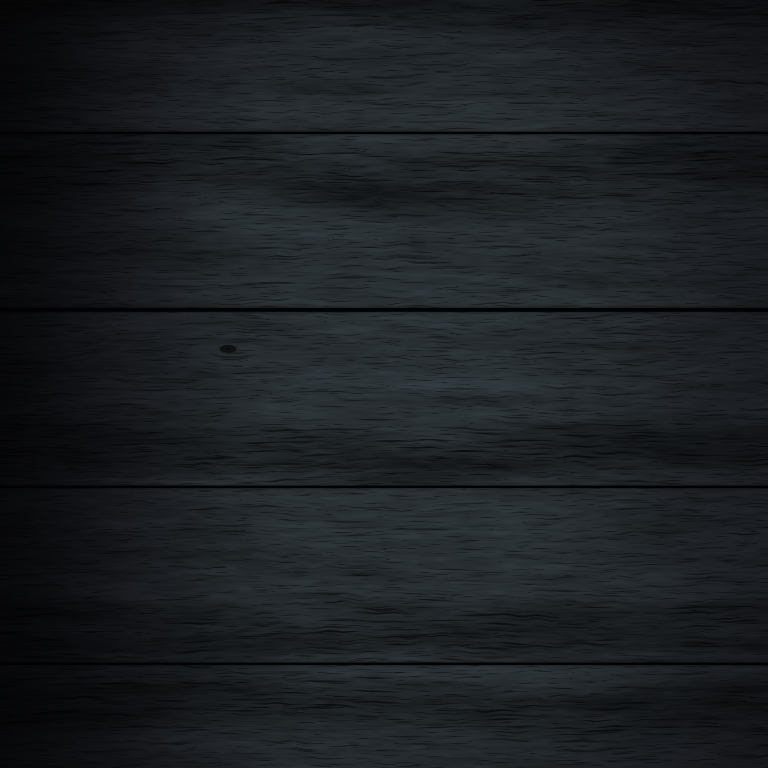
A Shadertoy shader for this texture:

```glsl
// Dark stained planks laid horizontally: four seams cut the canvas into five boards.
// Stretched noise gives the fibres, stretched cellular noise the short ragged pores,
// and each board has one darker band. Light falls off mostly towards the left.

const float PLANK_HEIGHT = 0.2304;
const float FIRST_SEAM = 0.1357;
const vec3 LIT_WOOD = vec3(0.168, 0.195, 0.212);
const vec3 SHADED_WOOD = vec3(0.172, 0.184, 0.218);
const vec3 GAP = vec3(0.006, 0.009, 0.012);
const vec2 KNOT_CENTRE = vec2(0.297, 0.5456);

// Height of the dark band within each board, bottom board first
const float BAND_HEIGHT[5] = float[5](0.79, 0.23, 0.20, 0.82, 0.77);

float hash(vec2 p) {
    vec3 q = fract(vec3(p.xyx) * 0.1031);
    q += dot(q, q.yzx + 33.33);
    return fract((q.x + q.y) * q.z);
}

float valueNoise(vec2 p) {
    vec2 cell = floor(p);
    vec2 f = fract(p);
    f = f * f * (3.0 - 2.0 * f);
    float low = mix(hash(cell), hash(cell + vec2(1, 0)), f.x);
    float high = mix(hash(cell + vec2(0, 1)), hash(cell + vec2(1, 1)), f.x);
    return mix(low, high, f.y);
}

// Fibres from coarse stripes down to fine hairs, centred on zero
float fibres(vec2 p, float seed) {
    float sum = 0.0;
    vec2 scale = vec2(3.5, 46.0);
    for (int i = 0; i < 4; i++) {
        sum += 0.32 * (valueNoise(p * scale + seed * 17.3) - 0.5);
        scale *= vec2(2.5, 2.1);
    }
    return sum;
}

// Cellular noise: one tapered dash per cell, kept with the given density
float pores(vec2 p, vec2 scale, float density, float seed) {
    vec2 q = p * scale + seed * 31.7;
    vec2 base = floor(q);
    float dark = 0.0;
    for (int y = -1; y <= 1; y++) {
        for (int x = -1; x <= 1; x++) {
            vec2 cell = base + vec2(x, y);
            vec2 centre = cell + vec2(hash(cell + 3.1), hash(cell + 8.7));
            float size = mix(0.35, 0.95, hash(cell + 5.9));
            float d = length((q - centre) / vec2(size, 0.38 * size));
            float strength = smoothstep(1.0 - density, 1.0, hash(cell + 12.4));
            dark = max(dark, strength * smoothstep(1.0, 0.2, d));
        }
    }
    return dark;
}

// Bend of the grain: layered sines plus a fine ragged jitter
float grainBend(vec2 p, float seed) {
    return 0.0022 * sin(p.x * 8.0 + seed * 2.4 + p.y * 14.0)
         + 0.0009 * sin(p.x * 23.0 + seed * 5.1 - p.y * 40.0)
         + 0.0030 * (valueNoise(p * vec2(48.0, 90.0) + seed * 3.7) - 0.5);
}

float darkBand(float height, float centre, float wobble) {
    float d = abs(height + wobble - centre);
    return 1.0 - smoothstep(0.06, 0.24, d);
}

float lighting(vec2 uv) {
    float left = mix(0.15, 1.0, smoothstep(-0.06, 0.42, uv.x));
    float right = mix(1.0, 0.60, smoothstep(0.60, 1.05, uv.x));
    float top = mix(1.0, 0.70, smoothstep(0.78, 1.0, uv.y));
    float bottom = mix(0.82, 1.0, smoothstep(0.0, 0.14, uv.y));
    return left * right * top * bottom;
}

void mainImage(out vec4 fragColor, in vec2 fragCoord) {
    vec2 uv = fragCoord / iResolution.xy;
    float pixel = 1.0 / iResolution.y;

    // Board index and height within the board
    float row = (uv.y - FIRST_SEAM) / PLANK_HEIGHT;
    float board = floor(row);
    float height = row - board;
    float seed = board + 2.0;

    // Grain flows around the knot
    vec2 toKnot = (uv - KNOT_CENTRE) / vec2(0.0125, 0.0058);
    float knotDistance = length(toKnot);
    vec2 p = uv;
    p.y += grainBend(uv, seed) - 0.003 * toKnot.y * exp(-0.5 * knotDistance);

    // Broad tone: dark band and mottling
    float wobble = 0.16 * (valueNoise(vec2(uv.x * 4.0, seed * 9.0)) - 0.5);
    int index = clamp(int(board) + 1, 0, 4);
    float band = darkBand(height, BAND_HEIGHT[index], wobble);
    float mottling = valueNoise(p * vec2(7.0, 26.0) + seed * 5.0) - 0.5;
    float tone = 1.0 + 0.20 * mottling - 0.30 * band;

    // Fine grain: fibres, then pores in two sizes
    tone += 0.52 * fibres(p, seed);
    float longPores = pores(p, vec2(17.0, 175.0), 0.45 + 0.30 * band, seed);
    float finePores = pores(p, vec2(42.0, 270.0), 0.75, seed + 7.0);
    tone *= (1.0 - (0.38 + 0.25 * band) * longPores) * (1.0 - 0.40 * finePores);

    // Knot: dark rim around a slightly lighter heart
    float rim = 0.65 + 0.15 * sin(knotDistance * 11.0);
    tone *= 1.0 - rim * (1.0 - smoothstep(0.55, 1.2, knotDistance));
    float light = lighting(uv);
    vec3 wood = mix(SHADED_WOOD, LIT_WOOD, smoothstep(0.35, 0.9, light));
    vec3 color = wood * max(tone, 0.0) * light;

    // Seams: black gap with soft shaded edges; the third from below is widest
    float seam = floor(row + 0.5);
    float d = abs(row - seam) * PLANK_HEIGHT;
    float halfWidth = seam == 2.0 ? 0.0024 : 0.0015;
    color *= 1.0 - 0.40 * exp(-max(d - halfWidth, 0.0) / 0.0018);
    color = mix(GAP, color, smoothstep(halfWidth - 0.5 * pixel, halfWidth + 0.5 * pixel, d));

    fragColor = vec4(color, 1.0);
}
```
